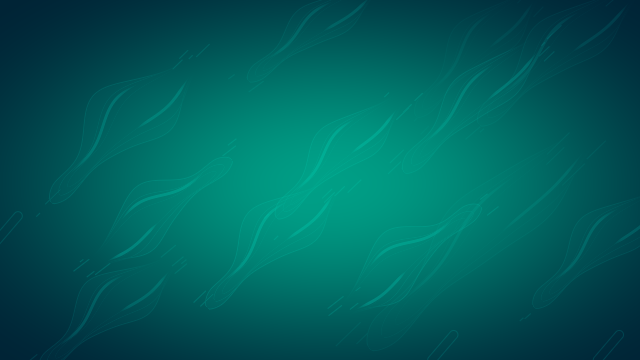
Write a Shadertoy shader that draws this background.

```glsl
// Teal glow with drifting, diagonal ribbon clouds drawn as nested contours.
// Every cloud shares one profile, bent along its own axis; bold strokes,
// hashed dashes and small capsules finish the flow.

const int CLOUDS = 12;

// Axis of each cloud: rounded end xy, open end zw (canvas height = 1)
const vec4 AXES[CLOUDS] = vec4[CLOUDS](
    vec4(1.157, 0.676, 1.481, 1.012), vec4(1.331, 0.653, 1.748, 1.012),
    vec4(1.028, 0.030, 1.620, 0.602), vec4(0.143, 0.437, 0.521, 0.803),
    vec4(0.111, -0.03, 0.470, 0.264), vec4(0.644, 0.556, 0.282, 0.278),
    vec4(0.769, 0.394, 1.100, 0.711), vec4(0.576, 0.144, 0.926, 0.479),
    vec4(1.336, 0.426, 0.972, 0.144), vec4(1.123, 0.521, 1.493, 0.873),
    vec4(1.484, 0.146, 1.840, 0.456), vec4(0.690, 0.775, 1.030, 1.023));

// Bulge and visibility of each cloud
const vec2 LOOKS[CLOUDS] = vec2[CLOUDS](
    vec2(0.75, 0.25), vec2(0.70, 0.40), vec2(0.50, 0.40), vec2(1.00, 0.75),
    vec2(0.90, 0.65), vec2(0.85, 0.95), vec2(0.75, 1.00), vec2(0.90, 1.00),
    vec2(0.90, 0.95), vec2(0.60, 0.75), vec2(0.80, 0.60), vec2(0.65, 0.55));

const vec2 CAPSULES[3] = vec2[3](vec2(-0.01, 0.33), vec2(1.20, 0.0), vec2(1.66, 0.0));

float hash(vec2 p) {
    vec3 q = fract(vec3(p.xyx) * 0.1031);
    q += dot(q, q.yzx + 33.33);
    return fract((q.x + q.y) * q.z);
}

float stroke(float dist, float halfWidth, float pixel) {
    return clamp((halfWidth - dist) / pixel + 0.5, 0.0, 1.0);
}

// 1 between lo and hi, with soft ends
float span(float x, float lo, float hi, float soft) {
    return smoothstep(lo, lo + soft, x) * (1.0 - smoothstep(hi - soft, hi, x));
}

float segmentDistance(vec2 p, vec2 a, vec2 b) {
    vec2 ab = b - a;
    return length(p - a - ab * clamp(dot(p - a, ab) / dot(ab, ab), 0.0, 1.0));
}

// Half width of a cloud at position x along its axis, above or below it
float profile(float x, float bulge, bool above) {
    float hump = above ? 0.20 * exp(-pow((x - 0.58) / 0.23, 2.0))
                       : 0.13 * exp(-pow((x - 0.70) / 0.18, 2.0));
    float base = (above ? 0.055 : 0.035) + 0.008 * sin(x * 17.0);
    float nose = 1.0 - clamp(x / 0.1, 0.0, 1.0);
    return (base + bulge * hump) * sqrt(1.0 - nose * nose);
}

// Signed distance to a contour, negative inside
float contour(vec2 q, float bulge, float scale) {
    bool above = q.y > 0.0;
    float e = 0.004;
    float slope = scale * (profile(q.x + e, bulge, above) - profile(q.x - e, bulge, above)) / (2.0 * e);
    return (abs(q.y) - scale * profile(q.x, bulge, above)) / sqrt(1.0 + slope * slope);
}

// Coverage of one cloud: x = fill, y = thin lines, z = bold strokes
vec3 cloud(vec2 p, vec4 axis, float bulge, float seed, float pixel) {
    vec2 along = axis.zw - axis.xy;
    float size = length(along);
    along /= size;
    vec2 up = vec2(-along.y, along.x) * sign(along.x);
    vec2 q = vec2(dot(p - axis.xy, along), dot(p - axis.xy, up)) / size;

    vec3 ink = vec3(0.0);
    float fade = step(0.0, q.x) * (1.0 - smoothstep(0.72, 1.05, q.x));
    ink.x = fade * stroke(contour(q, bulge, 1.0) * size, 0.0, pixel);

    // Nested outlines
    for (int i = 0; i < 3; i++) {
        float n = float(i);
        vec2 inner = q - vec2(0.06 * n, 0.0);
        float d = abs(contour(inner, bulge, 1.0 - 0.27 * n)) * size;
        ink.y = max(ink.y, stroke(d, 0.0013, pixel) * fade * step(0.0, inner.x) * (1.0 - 0.2 * n));
    }

    // Bold tapered strokes: long above the axis, short below it
    float taper = q.y > 0.0 ? span(q.x, 0.12, 0.82, 0.2) : span(q.x, 0.55, 1.0, 0.12);
    float bold = abs(contour(q - vec2(0.08, 0.0), bulge, q.y > 0.0 ? 0.62 : 0.38)) * size;
    ink.z = stroke(bold, 0.0042 * taper, pixel) * taper;

    // Loose dashes trailing off both ends
    for (int i = 0; i < 6; i++) {
        vec2 id = vec2(float(i) + 1.0, seed + 3.0);
        float x = i < 4 ? mix(0.85, 1.1, hash(id)) : mix(-0.12, 0.0, hash(id));
        float y = (hash(id + 17.0) - 0.5) * 0.2;
        float len = mix(0.02, 0.12, hash(id + 41.0));
        float d = segmentDistance(q, vec2(x, y), vec2(x + len, y)) * size;
        ink.y = max(ink.y, stroke(d, 0.0015, pixel));
    }
    return ink;
}

void mainImage(out vec4 fragColor, in vec2 fragCoord) {
    vec2 uv = fragCoord / iResolution.xy;
    vec2 p = fragCoord / iResolution.y;
    float pixel = 1.0 / iResolution.y;

    // Elliptical glow
    float falloff = smoothstep(0.0, 1.45, length((uv - vec2(0.515, 0.49)) * 2.0));
    vec3 color = mix(vec3(0.0, 0.62, 0.523), vec3(0.0, 0.14, 0.211), falloff);
    vec3 lineColor = mix(vec3(0.0, 0.76, 0.65), vec3(0.0, 0.55, 0.56), falloff);

    for (int i = 0; i < CLOUDS; i++) {
        vec3 ink = cloud(p, AXES[i], LOOKS[i].x, float(i), pixel);
        float cover = max(max(ink.x * 0.08, ink.y * 0.32), ink.z * 0.5);
        color = mix(color, lineColor, cover * LOOKS[i].y);
    }

    // Small outlined capsules at the borders
    for (int i = 0; i < 3; i++) {
        float d = segmentDistance(p, CAPSULES[i], CAPSULES[i] + vec2(0.06, 0.07));
        color = mix(color, lineColor, 0.25 * stroke(abs(d - 0.012), 0.0014, pixel));
    }
    fragColor = vec4(color, 1.0);
}
```
